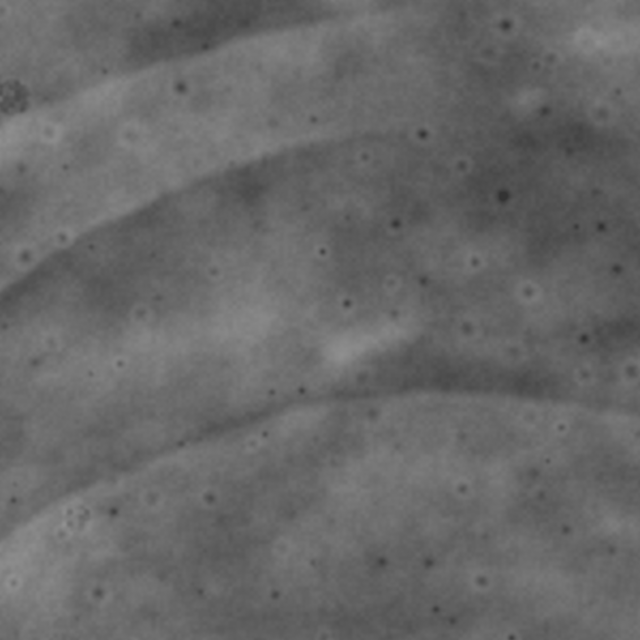
Give the GLSL for this texture, as a three.js fragment shader.

```glsl
// Soft grey film with long curved folds, cloudy light and dark patches and
// small dark specks. Folds are offsets from parabolas, clouds are value noise
// bent along the folds, and specks are jittered over a hashed grid.

varying vec2 vUv;

float hash(vec2 p) {
  vec3 q = fract(p.xyx * vec3(0.1031, 0.1030, 0.0973));
  q += dot(q, q.yzx + 33.33);
  return fract((q.x + q.y) * q.z);
}

float noise(vec2 p) {
  vec2 i = floor(p);
  vec2 f = fract(p);
  f = f * f * f * (f * (f * 6.0 - 15.0) + 10.0);
  return mix(mix(hash(i), hash(i + vec2(1.0, 0.0)), f.x),
             mix(hash(i + vec2(0.0, 1.0)), hash(i + vec2(1.0)), f.x), f.y);
}

// Layered noise centred on zero
float clouds(vec2 p) {
  float sum = 0.0;
  float gain = 0.5;
  for (int i = 0; i < 5; i++) {
    sum += gain * (noise(p) - 0.5);
    p = mat2(0.96, 0.28, -0.28, 0.96) * p * 2.03 + 17.3;
    gain *= 0.52;
  }
  return sum;
}

// Height of a parabolic arc
float arc(float x, float start, float slope, float sag) {
  return start + x * (slope - sag * x);
}

// Bright on the positive side of an edge, shaded on the negative side
float fold(float d, float light, float lightWidth, float shade, float shadeWidth) {
  float lit = light * exp(-max(d, 0.0) / lightWidth);
  float dim = shade * exp(min(d, 0.0) / shadeWidth);
  return mix(-dim, lit, smoothstep(-0.012, 0.012, d));
}

// Soft elliptical patch, tilted by a slope
float patchAt(vec2 p, vec2 centre, vec2 size, float tilt) {
  vec2 d = p - centre;
  d.y -= tilt * d.x;
  d /= size;
  return exp(-dot(d, d));
}

// Dark dots, some with a pale halo
float specks(vec2 p) {
  vec2 cell = floor(p * 13.0);
  float sum = 0.0;
  for (int y = -1; y <= 1; y++) {
    for (int x = -1; x <= 1; x++) {
      vec2 id = cell + vec2(float(x), float(y)) + 40.0;
      vec2 jitter = vec2(hash(id + 3.7), hash(id + 91.3));
      float r = length(p - (id - 40.0 + jitter) / 13.0);
      float size = mix(0.0045, 0.0085, hash(id + 55.1));
      float depth = mix(0.03, 0.15, pow(hash(id + 23.9), 1.6));
      float halo = 0.03 * step(0.6, hash(id + 71.7));
      float ring = (r - 2.2 * size) / size;
      float dot1 = halo * exp(-ring * ring) - depth * exp(-r * r / (size * size));
      sum += dot1 * step(0.22, hash(id + 7.9));
    }
  }
  return sum;
}

// Faint round cell: mottled disc inside a pale rim
float bubble(vec2 p, vec2 centre, float radius, float shade) {
  float r = length(p - centre);
  float rim = (r - radius) / 0.006;
  float disc = 1.0 - smoothstep(radius - 0.008, radius + 0.004, r);
  return 0.025 * exp(-rim * rim) - disc * (shade + 0.12 * (noise(p * 110.0) - 0.5));
}

void main() {
  // Slight wander keeps the edges from looking drawn
  vec2 p = vUv + 0.018 * vec2(clouds(vUv * 9.0), clouds(vUv * 9.0 + 31.0));
  float x = p.x;
  float grey = 0.42;

  // Clouds stretched along the bend of the folds
  vec2 bent = vec2(x, p.y - arc(x, 0.0, 0.62, 0.4));
  grey += 0.17 * clouds(bent * vec2(5.0, 9.0) + 4.0);
  grey += 0.13 * clouds(p * 13.0 + 60.0);

  // Three long folds: middle, top and lower
  float middle = p.y - arc(x, 0.55, 0.69, 0.46);
  float top = p.y - arc(x, 0.805, 0.42, 0.21);
  float lower = p.y - arc(x, 0.155, 0.66, 0.47);
  grey += fold(middle, 0.085, 0.045, 0.045, 0.09) * (1.0 - smoothstep(0.4, 0.72, x));
  grey += fold(-top, 0.065, 0.04, 0.035, 0.06) * (1.0 - smoothstep(0.45, 0.75, x));
  grey += fold(-lower, 0.05, 0.06, 0.05, 0.03);

  // Light patches
  grey += 0.13 * patchAt(p, vec2(0.59, 0.475), vec2(0.065, 0.025), 0.25);
  grey += 0.08 * patchAt(p, vec2(0.53, 0.44), vec2(0.03, 0.04), 0.5);
  grey += 0.05 * patchAt(p, vec2(0.42, 0.48), vec2(0.2, 0.1), 0.1);
  grey += 0.08 * patchAt(p, vec2(0.97, 0.18), vec2(0.08, 0.03), -0.4);
  grey += 0.07 * patchAt(p, vec2(0.0, 0.08), vec2(0.13, 0.08), -0.3);
  grey += 0.09 * patchAt(p, vec2(0.82, 0.84), vec2(0.025), 0.0);
  grey += 0.07 * patchAt(p, vec2(0.93, 0.94), vec2(0.06, 0.025), 0.0);

  // Dark patches
  grey -= 0.07 * patchAt(p, vec2(0.9, 0.67), vec2(0.27, 0.2), 0.0);
  grey -= 0.06 * patchAt(p, vec2(0.86, 0.775), vec2(0.08, 0.04), -0.1);
  grey -= 0.08 * patchAt(p, vec2(0.3, 0.95), vec2(0.09, 0.03), 0.2);
  grey -= 0.07 * patchAt(p, vec2(0.39, 0.338), vec2(0.1, 0.018), 0.3);
  grey -= 0.07 * patchAt(p, vec2(0.74, 0.41), vec2(0.1, 0.035), -0.1);
  grey -= 0.08 * patchAt(p, vec2(0.98, 0.48), vec2(0.1, 0.045), 0.1);
  grey -= 0.07 * patchAt(p, vec2(0.62, 0.08), vec2(0.32, 0.06), 0.25);

  // Cells, specks and fine grain
  grey += bubble(vUv, vec2(0.02, 0.847), 0.03, 0.05);
  grey += bubble(vUv, vec2(0.12, 0.19), 0.026, 0.0);
  grey += specks(vUv);
  grey += 0.028 * (noise(vUv * 150.0) - 0.5) + 0.025 * (noise(vUv * 75.0) - 0.5);

  gl_FragColor = vec4(vec3(clamp(grey, 0.2, 0.66)), 1.0);
}
```
